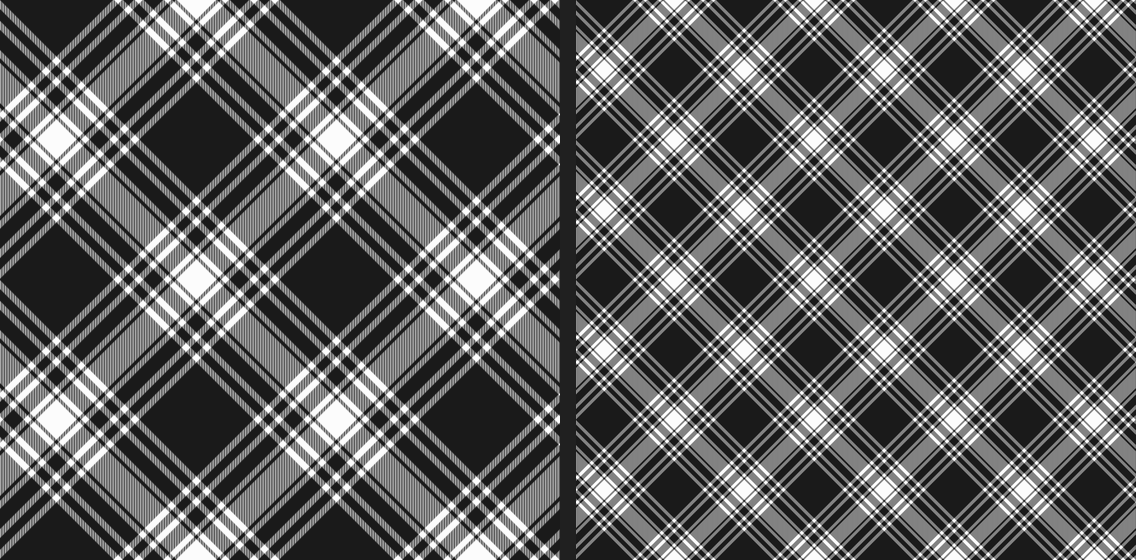
Left: one tile. Right: repeated 2 by 2.
Give the GLSL for this pattern, as a WebGL 1 fragment shader.

```glsl
precision highp float;
// Diagonal black and white tartan: one symmetric stripe sequence is used for
// both thread directions, turned by 45 degrees and repeated twice each way.
// Fine vertical twill lines blend warp and weft into grey where they differ.

uniform vec2 u_resolution;

const float PI = 3.14159265;
const float REPEATS = 2.0;                      // setts across and down
const float TWILL_LINES = 224.0;                // thread lines across the canvas
const vec2 SETT_CENTER = vec2(0.3508, 0.501);   // middle of a white diamond
const vec3 BLACK_YARN = vec3(0.10);
const vec3 WHITE_YARN = vec3(0.99);

// Coverage of a band around center, with edges softened over blur.
float band(float d, float center, float halfWidth, float blur) {
  return 1.0 - smoothstep(-blur, blur, abs(d - center) - halfWidth);
}

// Amount of white yarn along one thread direction, mirrored about whole numbers.
float stripes(float t, float blur) {
  float d = abs(fract(t + 0.5) - 0.5);
  float white = band(d, 0.0, 0.072, blur);      // broad core
  white += band(d, 0.103, 0.0145, blur);        // fine line beside the core
  white += band(d, 0.206, 0.016, blur);         // outer pair
  white += band(d, 0.280, 0.016, blur);
  return clamp(white, 0.0, 1.0);
}

// Share of warp on top; line contrast fades as lines get finer than pixels.
float twill(float x, float lines, float pixel) {
  float a = PI * min(lines * pixel, 1.0);
  float contrast = 0.25 * sin(a) / max(a, 0.001);
  return 0.46 + contrast * sin(2.0 * PI * lines * x);
}

void main() {
  vec2 p = gl_FragCoord.xy / u_resolution;
  float pixel = 1.0 / min(u_resolution.x, u_resolution.y);

  // Both diagonals advance by whole numbers across the canvas.
  vec2 q = REPEATS * (p - SETT_CENTER);
  float blur = REPEATS * 1.1 * pixel;
  float warp = stripes(q.x + q.y, blur);
  float weft = stripes(q.x - q.y, blur);

  float white = mix(weft, warp, twill(p.x, TWILL_LINES, pixel));

  // Keep the twill tone even when warp and weft swap roles.
  float over = max(warp, weft);
  float under = min(warp, weft);
  white = mix(under, over, twill(p.x, TWILL_LINES, pixel));

  gl_FragColor = vec4(mix(BLACK_YARN, WHITE_YARN, white), 1.0);
}
```
